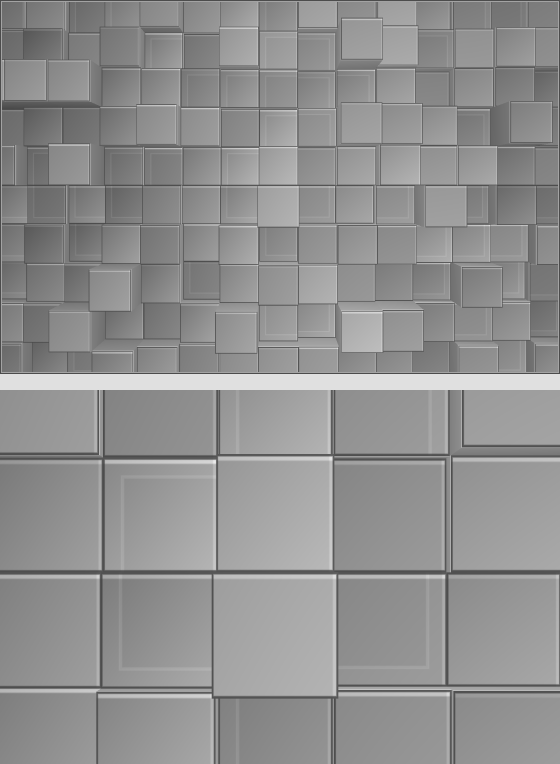
Top, the full canvas; bottom, a detail of the centre.
A WebGL 2 fragment shader for this background:

```glsl
#version 300 es
precision highp float;

uniform vec2 u_resolution;
out vec4 fragColor;

float hash(vec2 p) {
  vec3 q = fract(p.xyx * vec3(0.1031, 0.1030, 0.0973));
  q += dot(q, q.yzx + 33.33);
  return fract((q.x + q.y) * q.z);
}

// Perspective scale of a block's front: most are level, a few stand out
float blockScale(vec2 id) {
  float h = hash(id + 41.0);
  return 0.95 + 0.06 * h + 0.05 * smoothstep(0.82, 1.0, h);
}

// Broad soft light, brightest right of the centre
float roomLight(vec2 p) {
  vec2 d = (p - vec2(0.1, 0.02)) * vec2(2.3, 1.0);
  return 0.475 + 0.145 * exp(-dot(d, d)) + 0.025 * p.x;
}

float shadeFront(vec2 uv, vec2 id, float scale, float light) {
  float tone = light + 0.1 * (hash(id + 7.0) - 0.5) + 0.9 * (scale - 0.985);
  tone += 0.07 * (uv.x - uv.y) * (0.3 + hash(id + 19.0));

  // Faint mirrored panel inside some sunken blocks
  vec2 inset = uv - 0.5 + 0.1 * sign(id + 0.5);
  float reach = max(abs(inset.x), abs(inset.y));
  float panel = smoothstep(0.43, 0.44, reach);
  float line = 1.0 - smoothstep(0.008, 0.02, abs(reach - 0.43));
  float sunken = step(scale, 0.98) * step(0.4, hash(id + 29.0));
  tone += sunken * (0.015 * panel + 0.05 * line);

  // Bevel highlights, then the dark gap between blocks
  float topGlint = smoothstep(0.935, 0.955, uv.y);
  float sideGlint = smoothstep(0.95, 0.965, uv.x);
  tone += 0.19 * topGlint * (0.25 + hash(id + 3.0)) + 0.08 * sideGlint;
  vec2 edge = min(uv, 1.0 - uv);
  float gap = 1.0 - smoothstep(0.012, 0.027, min(edge.x * 1.3, edge.y));
  return mix(tone, 0.25, 0.82 * gap);
}

float shadeWall(bool sideways, vec2 p, float depth, float light) {
  float facing = sideways ? -0.04 * sign(p.x) : -0.07 * sign(p.y);
  float tone = light + facing - 0.02 - 0.9 * depth;
  float rim = 1.0 - smoothstep(0.002, 0.007, depth);
  return tone + 0.15 * rim;
}

// Cast one ray from the vanishing point into the field of blocks
float blockField(vec2 p) {
  vec2 g = p / 0.1065 + 0.00001;
  vec2 offset = vec2(0.46, 0.04);
  vec2 home = floor(g - offset);
  float light = roomLight(p);
  float nearest = 10.0;
  float tone = 0.35;
  for (int j = -1; j <= 1; j++) {
    for (int i = -1; i <= 1; i++) {
      vec2 id = home + vec2(i, j);
      vec2 a = (id + offset) / g;
      vec2 b = (id + offset + 1.0) / g;
      vec2 enter = min(a, b);
      vec2 leave = max(a, b);
      float wall = max(enter.x, enter.y);
      float scale = blockScale(id);
      float front = 1.0 / scale;
      float hit = max(wall, front);
      if (hit < min(leave.x, leave.y) && hit < nearest) {
        nearest = hit;
        tone = wall > front
          ? shadeWall(enter.x > enter.y, p, hit - front, light)
          : shadeFront(g * front - id - offset, id, scale, light);
      }
    }
  }
  return tone;
}

void main() {
  // Average 3 x 3 rays for smooth edges
  float tone = 0.0;
  for (int k = 0; k < 9; k++) {
    vec2 jitter = (vec2(k % 3, k / 3) - 1.0) / 3.0;
    vec2 p = (gl_FragCoord.xy + jitter - 0.5 * u_resolution) / u_resolution.y;
    tone += blockField(p) / 9.0;
  }

  // Thin frame: dark outside, pale inside
  vec2 toEdge = min(gl_FragCoord.xy, u_resolution - gl_FragCoord.xy) / u_resolution.y;
  float border = min(toEdge.x, toEdge.y);
  tone = mix(0.64, tone, smoothstep(0.004, 0.006, border));
  tone = mix(0.3, tone, smoothstep(0.002, 0.004, border));
  fragColor = vec4(vec3(tone), 1.0);
}
```
